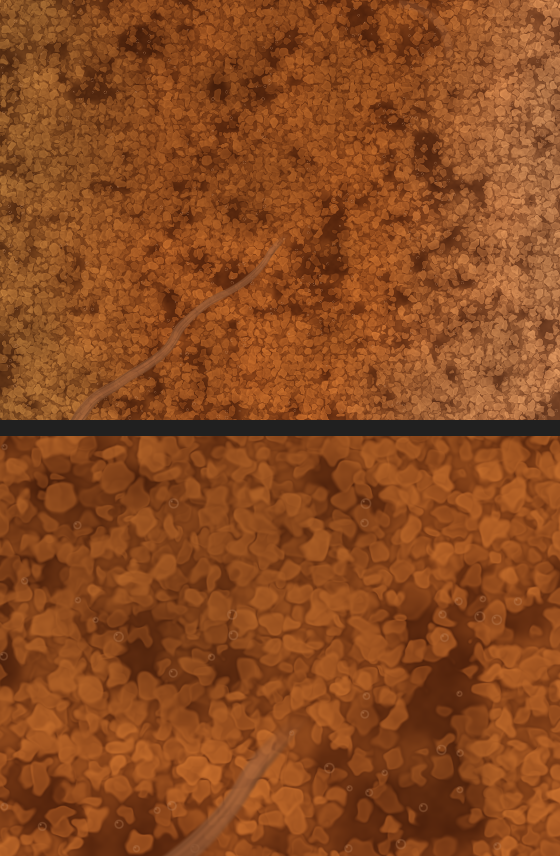
Top, the full canvas; bottom, a detail of the centre.
Give the GLSL for this texture, as a WebGL 1 fragment shader.

```glsl
precision highp float;
uniform vec2 u_resolution;

const vec3 OLIVE_LEFT = vec3(0.67, 0.435, 0.205);
const vec3 ORANGE_MID = vec3(0.725, 0.393, 0.155);
const vec3 PINK_RIGHT = vec3(0.815, 0.55, 0.345);
const vec3 ROOT_COLOR = vec3(0.62, 0.38, 0.23);
const vec3 BUBBLE_COLOR = vec3(0.76, 0.54, 0.38);
const vec3 SHADE_CURVE = vec3(1.0, 1.3, 1.5);
const float GRAIN_SCALE = 51.0;
const float POCKET_TONE = 0.52;
const float FLOOR_TONE = 0.74;
const float MEAN_TONE = 0.82;
const float CONTRAST = 0.83;
const float TONE_SPREAD = 0.19;
const float RIM_LIGHT = 0.06;
const float SHADOW = 0.07;
const float GRAIN_OPACITY = 0.75;
const float EDGE_SOFTNESS = 0.09;
const float BUBBLE_SCALE = 66.0;
const float ROOT_TOP = 0.45;

vec3 hash3(vec2 p) {
  vec3 q = fract(p.xyx * vec3(0.1031, 0.1030, 0.0973));
  q += dot(q, q.yxz + 33.33);
  return fract((q.xxy + q.yzz) * q.zyx);
}

float noise(vec2 p) {
  vec2 i = floor(p), f = fract(p);
  f = f * f * (3.0 - 2.0 * f);
  float low = mix(hash3(i).x, hash3(i + vec2(1.0, 0.0)).x, f.x);
  float high = mix(hash3(i + vec2(0.0, 1.0)).x, hash3(i + 1.0).x, f.x);
  return mix(low, high, f.y);
}

// How densely grains are packed: low values are dark pockets
float packing(vec2 p) {
  float n = 0.65 * noise(p * 27.0 + 7.0) + 0.35 * noise(p * 9.0 + 31.0);
  return smoothstep(0.17, 0.56, n);
}

// Lays one layer of irregular, softly rimmed grains over a tone
float layGrains(vec2 p, float scale, float seed, float base, float tone) {
  vec2 q = p * scale + seed;
  vec2 warp = vec2(noise(q * 2.1), noise(q * 2.1 + 50.0)) - 0.5;
  q += 0.55 * warp;
  vec2 home = floor(q);
  for (int j = -1; j <= 1; j++) {
    for (int i = -1; i <= 1; i++) {
      vec2 cell = home + vec2(float(i), float(j));
      vec3 place = hash3(cell + seed);
      vec3 form = hash3(cell + seed + 171.0);
      vec2 center = cell + 0.2 + 0.6 * place.xy;
      float cover = mix(0.25, 0.88, packing((center - seed) / scale));
      float present = step(place.z, cover);
      float angle = 6.2832 * form.x;
      vec2 axis = vec2(cos(angle), sin(angle));
      vec2 r = q - center;
      r = vec2(dot(r, axis) * 0.85, dot(r, vec2(-axis.y, axis.x)) * 1.1);
      float d = length(r) - mix(0.26, 0.58, form.y);
      float rim = exp(-pow((d + 0.12) / 0.09, 2.0));
      float body = base + TONE_SPREAD * (form.z - 0.5) + RIM_LIGHT * rim;
      body += 0.05 * dot(q - center, vec2(-0.5, 0.8));
      tone *= 1.0 - SHADOW * present * smoothstep(0.28, 0.0, d);
      float inside = smoothstep(EDGE_SOFTNESS, -EDGE_SOFTNESS, d);
      tone = mix(tone, body, GRAIN_OPACITY * present * inside);
    }
  }
  return tone;
}

// Small bright-edged bubbles gathered in the pockets
float bubbles(vec2 p) {
  vec2 q = p * BUBBLE_SCALE;
  vec2 cell = floor(q);
  vec3 h = hash3(cell + 311.0);
  vec2 r = q - cell - mix(vec2(0.32), vec2(0.68), h.xy);
  float radius = mix(0.10, 0.25, fract(h.z * 57.0));
  float ring = smoothstep(0.085, 0.0, abs(length(r) - radius));
  float glint = smoothstep(0.11, 0.0, length(r - radius * vec2(-0.5, 0.5)));
  float chance = mix(0.25, 0.004, packing((cell + 0.5) / BUBBLE_SCALE));
  return step(h.z, chance) * max(0.5 * ring, 0.8 * glint);
}

// Signed offset across the winding root
float rootOffset(vec2 p) {
  float phase = 31.416 * (p.y - 0.05);
  float x = 0.17 + 1.152 * p.y + 0.017 * (1.0 - cos(phase));
  float slope = 1.152 + 0.534 * sin(phase);
  x += 0.008 * (noise(p * 22.0) - 0.5);
  return (p.x - x) / sqrt(1.0 + slope * slope);
}

void main() {
  vec2 p = gl_FragCoord.xy / u_resolution.y;
  float across = gl_FragCoord.x / u_resolution.x;

  // Uneven light across the scene
  float drift = 0.12 * (noise(p * 3.0) - 0.5);
  vec3 tint = mix(OLIVE_LEFT, ORANGE_MID, smoothstep(0.0, 0.36, across + drift));
  float pale = smoothstep(0.62, 1.0, across + drift + 0.1 * (0.4 - p.y));
  tint = mix(tint, PINK_RIGHT, pale);
  tint *= 1.0 - 0.14 * exp(-7.0 * dot(p - vec2(0.5, 0.75), p - vec2(0.5, 0.75)));
  tint *= 1.0 + 0.16 * (noise(p * 10.0 + 90.0) - 0.5);

  // Grains from deep to near
  float tone = mix(POCKET_TONE, FLOOR_TONE, packing(p));
  tone += 0.14 * (noise(p * 45.0) - 0.5);
  tone = layGrains(p, GRAIN_SCALE * 0.9, 13.0, 0.82, tone);
  tone = layGrains(p, GRAIN_SCALE * 1.25, 57.0, 0.93, tone);
  tone = layGrains(p, GRAIN_SCALE, 101.0, 1.03, tone);
  tone *= mix(0.86, 1.0, packing(p));
  tone += 0.05 * (noise(p * 170.0) - 0.5) + 0.06 * (noise(p * 85.0) - 0.5);
  tone = mix(MEAN_TONE, tone, CONTRAST);
  vec3 color = tint * pow(vec3(max(tone, 0.1)), SHADE_CURVE);
  color = mix(color, BUBBLE_COLOR, 0.6 * bubbles(p));

  // Fibrous root and a faint buried one
  float offset = rootOffset(p);
  float width = mix(0.014, 0.006, p.y / ROOT_TOP);
  float root = smoothstep(width + 0.002, width - 0.002, abs(offset));
  root *= smoothstep(ROOT_TOP, ROOT_TOP - 0.05, p.y);
  float fiber = noise(vec2(offset * 420.0, p.y * 22.0)) - 0.5;
  float edge = smoothstep(0.4, 1.0, abs(offset) / width);
  vec3 rootColor = ROOT_COLOR * (0.96 + 0.24 * fiber - 0.12 * edge);
  color = mix(color, rootColor, 0.8 * root);
  float arc = abs(length(p - vec2(0.95, 0.87)) - 0.12);
  float buried = smoothstep(0.013, 0.006, arc) * step(0.95, p.x);
  buried *= smoothstep(0.82, 0.90, p.y);
  color = mix(color, ROOT_COLOR, 0.35 * buried);

  gl_FragColor = vec4(clamp(color, 0.0, 1.0), 1.0);
}
```
